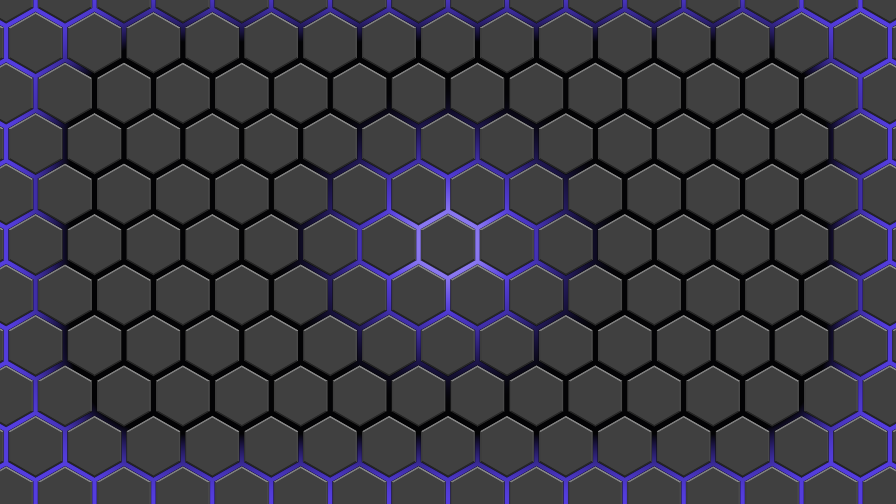
Reproduce this background procedurally as a WebGL 1 fragment shader.

```glsl
precision highp float;
// Dark bevelled hexagon tiles over violet light glowing from the centre and the border.

uniform vec2 u_resolution;

// Lengths in canvas heights, except tile sizes, which are in tile pitches.
#define PITCH vec2(0.1169, 0.1156)
#define CENTRE vec2(0.0, 0.0145)
#define TILE_RADIUS 0.456
#define BEVEL_WIDTH 0.026
#define RIM_WIDTH 0.018
#define CORE_REACH 0.325
#define FRAME_REACH 0.139
#define FRAME_CORNER 0.185
#define FRAME_LIFT 0.028

const vec3 TILE_COLOR = vec3(0.25);
const vec3 BEVEL_LIGHT = vec3(0.56);
const vec3 BEVEL_DARK = vec3(0.13);
const vec3 GAP_COLOR = vec3(0.012, 0.012, 0.018);
const vec3 VIOLET = vec3(0.33, 0.24, 0.87);
const vec3 LILAC = vec3(0.55, 0.48, 0.94);

// Offset from the nearest centre of a pointy-top hexagon grid with unit pitch.
vec2 hexCell(vec2 p) {
    vec2 period = vec2(1.0, 1.7320508);
    vec2 a = mod(p + 0.5 * period, period) - 0.5 * period;
    vec2 b = mod(p, period) - 0.5 * period;
    return dot(a, a) < dot(b, b) ? a : b;
}

// Outward normal of the hexagon side that faces the point.
vec2 hexNormal(vec2 p) {
    vec2 slant = vec2(0.5, 0.8660254);
    vec2 q = abs(p);
    vec2 n = q.x > dot(q, slant) ? vec2(1.0, 0.0) : slant;
    return n * vec2(p.x < 0.0 ? -1.0 : 1.0, p.y < 0.0 ? -1.0 : 1.0);
}

// Signed distance to a box with rounded corners.
float roundedBox(vec2 p, vec2 halfSize, float radius) {
    vec2 q = abs(p) - halfSize + radius;
    return length(max(q, 0.0)) + min(max(q.x, q.y), 0.0) - radius;
}

// Light seen in the gaps: a bright core and a frame along the border.
vec3 glow(vec2 p, float aspect) {
    float r = length((p - CENTRE) * vec2(0.93, 1.0));
    float core = 1.0 - smoothstep(0.1, CORE_REACH, r);
    float hot = 1.0 - smoothstep(0.045, 0.145, r);

    vec2 inner = vec2(0.5 * aspect, 0.5 + FRAME_LIFT) - FRAME_REACH;
    float d = roundedBox(p - vec2(0.0, FRAME_LIFT), inner, FRAME_CORNER);
    float frame = clamp(d / FRAME_REACH, 0.0, 1.0);
    frame *= 2.0 - frame;

    vec3 color = mix(GAP_COLOR, VIOLET, max(core, frame));
    return mix(color, LILAC, hot);
}

void main() {
    float aspect = u_resolution.x / u_resolution.y;
    vec2 p = (gl_FragCoord.xy - 0.5 * u_resolution) / u_resolution.y;
    float pixel = 1.0 / (u_resolution.y * PITCH.x);

    // Tile geometry: negative edge distance lies inside the tile.
    vec2 cell = hexCell((p - CENTRE) / PITCH);
    vec2 normal = hexNormal(cell);
    float edge = dot(cell, normal) - TILE_RADIUS;

    // Gap light, darkened along the foot of each tile.
    float rim = smoothstep(0.0, RIM_WIDTH, edge);
    vec3 color = glow(p, aspect) * mix(0.4, 1.0, rim);

    // Flat tile face with a bevel lit from above.
    float light = dot(normal, vec2(0.12, 0.99));
    vec3 bevel = mix(TILE_COLOR, BEVEL_LIGHT, max(light, 0.0));
    bevel = mix(bevel, BEVEL_DARK, max(-light, 0.0));
    float onBevel = smoothstep(-0.5 * pixel, 0.5 * pixel, edge + BEVEL_WIDTH);
    vec3 tile = mix(TILE_COLOR, bevel, onBevel);

    float coverage = 1.0 - smoothstep(-0.5 * pixel, 0.5 * pixel, edge);
    gl_FragColor = vec4(mix(color, tile, coverage), 1.0);
}
```
